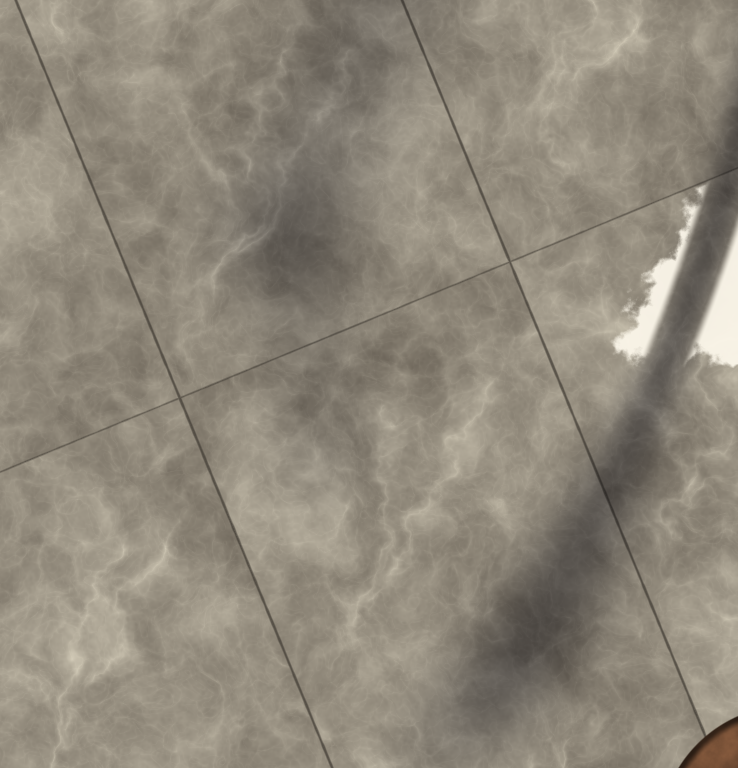
A Shadertoy shader for this texture:

```glsl
const vec2 JUNCTION = vec2(0.664, 0.659);   // crossing of two joints
const float TILT = 0.391;                   // floor rotation, radians
const vec2 TILE = vec2(0.465, 0.93);        // tile width and length
const vec2 JOINT_HALF = vec2(0.0016, 0.0010);
const vec2 JOINT_DEPTH = vec2(0.72, 0.58);
const vec3 STONE_DARK = vec3(0.42, 0.39, 0.345);
const vec3 STONE_LIGHT = vec3(0.745, 0.715, 0.645);
const vec3 JOINT_COLOR = vec3(0.25, 0.23, 0.20);
const vec3 SHADOW_TINT = vec3(0.59, 0.59, 0.62);
const vec3 GLARE_COLOR = vec3(0.98, 0.96, 0.91);
const vec3 LEATHER_COLOR = vec3(0.46, 0.31, 0.21);
const float VEIN_WIDTH = 0.016;
const float VEIN_JITTER = 0.2;

float hash12(vec2 p) {
    vec3 h = fract(p.xyx * 0.1031);
    h += dot(h, h.yzx + 33.33);
    return fract((h.x + h.y) * h.z);
}

vec2 hash22(vec2 p) {
    return vec2(hash12(p + 17.3), hash12(p + 61.7));
}

float noise(vec2 p) {
    vec2 i = floor(p), f = fract(p);
    f = f * f * (3.0 - 2.0 * f);
    vec2 e = vec2(0.0, 1.0);
    return mix(mix(hash12(i), hash12(i + e.yx), f.x),
               mix(hash12(i + e), hash12(i + e.yy), f.x), f.y);
}

float fbm(vec2 p) {
    float sum = 0.0, amp = 0.5;
    for (int i = 0; i < 5; i++) {
        sum += amp * noise(p);
        p = mat2(1.6, 1.2, -1.2, 1.6) * p + 5.7;
        amp *= 0.5;
    }
    return sum / 0.97;
}

float segment(vec2 p, vec2 a, vec2 b) {
    vec2 ab = b - a;
    return length(p - a - ab * clamp(dot(p - a, ab) / dot(ab, ab), 0.0, 1.0));
}

// Fine pale fibres from ridged noise
float fibreWeb(vec2 p) {
    float sum = 0.0, freq = 20.0, amp = 0.42;
    for (int i = 0; i < 4; i++) {
        float ridge = 1.0 - abs(2.0 * noise(p * freq) - 1.0);
        sum += amp * pow(ridge, 6.0);
        p = mat2(0.8, 0.6, -0.6, 0.8) * p + 3.1;
        freq *= 1.9;
        amp *= 0.75;
    }
    return sum;
}

// Two rising branches and a cloudy falling vein, twice per tile
float veins(vec2 q, vec2 warp) {
    vec2 grid = q / TILE.x, cell = floor(grid), local = fract(grid);
    vec2 center = vec2(0.45, 0.50) + VEIN_JITTER * (hash22(cell) - 0.5);
    vec2 m = local - center + warp;
    float left = segment(m, vec2(-0.27, -0.30), vec2(0.12, 0.22));
    float right = segment(m, vec2(-0.16, -0.21), vec2(0.31, 0.19));
    float falling = segment(m, vec2(-0.25, 0.38), vec2(-0.22, -0.06));
    float broken = 0.3 + 0.9 * noise(q * 45.0);
    float v = exp(-left / VEIN_WIDTH) + exp(-right / VEIN_WIDTH);
    v = v * broken + 0.75 * exp(-falling / (2.0 * VEIN_WIDTH)) * broken;
    v += 0.25 * exp(-min(min(left, right), falling) / 0.07);
    vec2 edge = smoothstep(0.0, 0.08, min(local, 1.0 - local));
    return v * edge.x * edge.y;
}

vec3 stone(vec2 q) {
    vec2 t = q + 7.3 * hash22(floor(q / TILE));
    vec2 warp = vec2(fbm(t * 13.0), fbm(t * 13.0 + 9.0)) - 0.5;
    float cloud = fbm(t * 7.0 + warp) - 0.5;
    float mottle = fbm(t * vec2(34.0, 26.0) + 2.0 * warp) - 0.5;
    float web = fibreWeb(t + 0.05 * warp) - 0.4;
    float grain = noise(t * 260.0) - 0.5;
    float tone = 0.55 + 0.75 * cloud + 0.5 * mottle + 0.3 * web + 0.07 * grain;
    return mix(STONE_DARK, STONE_LIGHT, tone + 0.36 * veins(q, 0.28 * warp));
}

void mainImage(out vec4 fragColor, in vec2 fragCoord) {
    vec2 p = fragCoord / iResolution.y;
    float px = 1.0 / iResolution.y;
    float c = cos(TILT), s = sin(TILT);
    vec2 q = mat2(c, -s, s, c) * (p - JUNCTION);
    vec3 color = stone(q);

    // Joints
    vec2 gap = abs(q - round(q / TILE) * TILE);
    vec2 halfWidth = JOINT_HALF * (0.8 + 0.4 * noise(q * 120.0));
    vec2 joint = JOINT_DEPTH * (1.0 - smoothstep(halfWidth - px, halfWidth + px, gap));
    color = mix(color, JOINT_COLOR, max(joint.x, joint.y));

    // Curved shadow that widens downward, and a soft upper shadow
    float offset = abs(p.x - (0.587 + 0.652 * p.y - 0.233 * p.y * p.y));
    float spread = mix(0.085, 0.032, smoothstep(0.05, 0.6, p.y));
    float band = exp(-pow(offset / spread, 2.0)) * smoothstep(-0.08, 0.14, p.y);
    float upper = segment(p, vec2(0.50, 1.02), vec2(0.37, 0.70)) / 0.095;
    float lower = segment(p, vec2(0.38, 0.72), vec2(0.42, 0.42)) / 0.075;
    float soft = 0.55 * exp(-upper * upper) + 0.28 * exp(-lower * lower);
    color *= mix(vec3(1.0), SHADOW_TINT, clamp(0.95 * band + soft, 0.0, 1.0));

    // Ragged sun glare, cut by the shadow and the tile edge
    float inside = min(dot(p - vec2(0.80, 0.557), vec2(0.883, -0.469)), p.y - 0.53);
    inside += 0.07 * (fbm(p * 45.0) - 0.5);
    float lit = smoothstep(0.022, 0.036, offset) * smoothstep(0.0, 0.006, -q.y);
    color = mix(color, GLARE_COLOR, 0.96 * lit * smoothstep(-0.004, 0.014, inside));

    // Leather corner with a dark rim
    float leather = length(p - vec2(1.03, -0.09)) - 0.172;
    vec3 hide = LEATHER_COLOR * (0.8 + 0.4 * fbm(p * 60.0));
    hide *= mix(0.4, 1.0, smoothstep(0.003, 0.014, -leather));
    color = mix(color, hide, 1.0 - smoothstep(-px, px, leather));

    fragColor = vec4(color, 1.0);
}
```
